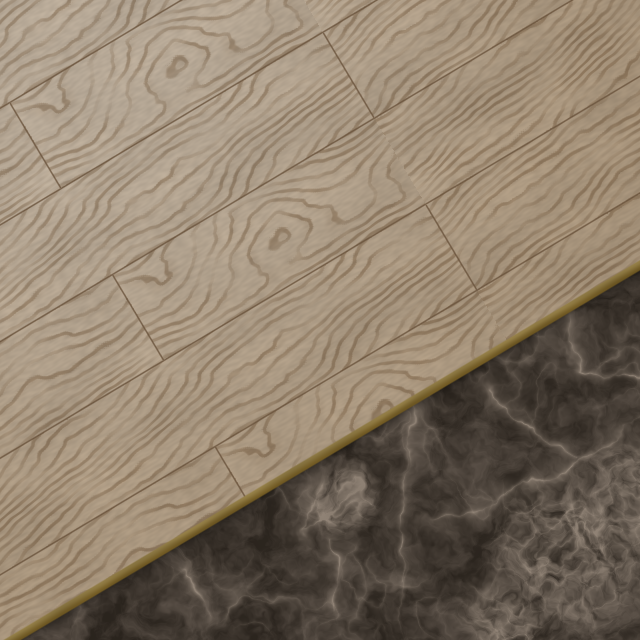
Write a WebGL 2 fragment shader that draws this texture.

```glsl
#version 300 es
precision highp float;
// Slanted oak planks meeting dark veined marble along a thin brass strip.
// Plank grain is drawn as contour lines of a warped noise field; the marble
// layers noise, ridged veins and a few long cracks bent by the same noise.
uniform vec2 u_resolution;
out vec4 fragColor;

const vec2 ALONG = vec2(0.8586, 0.5126);   // direction of the planks
const float ROW = 0.1565;                  // plank width
const float ROW_START = 0.0872;
const float JOINT_A = 0.4435;
const float JOINT_B = 0.920;
const float BRASS_TOP = -0.003;
const float BRASS_BOTTOM = -0.0168;

vec2 gradientAt(vec2 cell) {
  vec3 h = fract(cell.xyx * vec3(0.1031, 0.1030, 0.0973));
  h += dot(h, h.yzx + 33.33);
  float angle = 6.2832 * fract((h.x + h.y) * h.z);
  return vec2(cos(angle), sin(angle));
}

// Gradient noise, about -0.7 to 0.7
float noise(vec2 p) {
  vec2 i = floor(p), f = p - i;
  vec2 s = f * f * f * (f * (f * 6.0 - 15.0) + 10.0);
  vec2 e = vec2(0.0, 1.0);
  float a = dot(gradientAt(i), f);
  float b = dot(gradientAt(i + e.yx), f - e.yx);
  float c = dot(gradientAt(i + e.xy), f - e.xy);
  float d = dot(gradientAt(i + e.yy), f - e.yy);
  return mix(mix(a, b, s.x), mix(c, d, s.x), s.y);
}

float fbm(vec2 p) {
  float sum = 0.0, amp = 0.6;
  for (int i = 0; i < 4; i++) {
    sum += amp * noise(p);
    p = mat2(1.6, 1.2, -1.2, 1.6) * p + 7.3;
    amp *= 0.55;
  }
  return sum;
}

float segmentDistance(vec2 p, vec2 a, vec2 b) {
  vec2 ab = b - a;
  return length(p - a - ab * clamp(dot(p - a, ab) / dot(ab, ab), 0.0, 1.0));
}

float lineMask(float dist, float halfWidth, float px) {
  return 1.0 - smoothstep(halfWidth - 0.5 * px, halfWidth + px, abs(dist));
}

// Growth rings: contour lines of even width, each with a soft darker side
float grain(vec2 q, float seed, float rings, float tilt, float swirl, float px) {
  vec2 s = q + seed;
  float field = q.y * rings - q.x * tilt
    + swirl * noise(s * vec2(5.0, 10.0))
    + 0.65 * noise(s * vec2(13.0, 24.0)) + 0.2 * noise(s * vec2(45.0, 75.0));
  float slope = length(vec2(dFdx(field), dFdy(field))) / px;
  float t = fract(field);
  float width = clamp(0.0045 * slope, 0.10, 0.34);
  float ring = 1.0 - smoothstep(0.25 * width, width, abs(t - 0.5));
  float side = 0.28 * smoothstep(0.0, 0.5, t) * (1.0 - smoothstep(0.5, 0.65, t));
  return max(ring, side) * clamp(0.68 + 1.1 * noise(s * vec2(11.0, 28.0)), 0.1, 1.0);
}

vec3 wood(vec2 p, vec2 uv, float px) {
  float rowPos = (uv.y - ROW_START) / ROW;
  float row = floor(rowPos);
  bool shortRow = mod(row, 2.0) > 0.5;
  vec2 q = vec2(uv.x, (rowPos - row) * ROW);
  float plank = step(JOINT_B, uv.x) + (shortRow ? step(JOINT_A, uv.x) : 3.0);
  bool swirly = plank == 1.0;
  float rings = swirly ? 42.0 : 62.0;
  float tilt = swirly ? 5.0 : (plank == 0.0 ? 5.0 : 13.0);
  float lines = grain(q, plank * 17.31 + 3.7, rings, tilt, swirly ? 5.0 : 2.8, px);

  // Light falls from the upper left and fades to the right
  float glow = 1.0 - smoothstep(0.1, 1.0, distance(p, vec2(0.05, 0.95)));
  vec3 oak = mix(vec3(0.655, 0.580, 0.485), vec3(0.715, 0.66, 0.59), glow);
  oak *= 1.0 + 0.07 * noise(q * vec2(6.0, 14.0) + plank * 5.0);
  vec3 color = mix(oak, oak * vec3(0.82, 0.775, 0.72), lines);
  color *= 1.0 + 0.07 * noise(uv * vec2(60.0, 200.0));

  // Long seams and the staggered butt joints
  float seamDist = min(q.y, ROW - q.y);
  float jointDist = uv.x - (shortRow ? JOINT_A : JOINT_B);
  float seam = max(lineMask(seamDist, 0.0008, px), lineMask(jointDist, 0.0008, px));
  return mix(color, vec3(0.41, 0.32, 0.23), 0.8 * seam);
}

float ridge(vec2 p, float sharpness) {
  return exp(-abs(noise(p)) * sharpness);
}

float blob(vec2 p, vec2 center, float radius) {
  return 1.0 - smoothstep(0.35 * radius, radius, distance(p, center));
}

vec3 marble(vec2 p) {
  // Long cracks as start and end points
  const vec4 CRACKS[11] = vec4[11](
    vec4(0.677, 0.18, 0.90, 0.27), vec4(0.90, 0.27, 1.02, 0.35),
    vec4(0.645, 0.375, 0.632, 0.22), vec4(0.632, 0.22, 0.626, 0.095),
    vec4(0.768, 0.388, 0.90, 0.277), vec4(0.885, 0.505, 0.90, 0.42),
    vec4(0.90, 0.42, 1.02, 0.414), vec4(0.50, 0.25, 0.475, 0.167),
    vec4(0.475, 0.167, 0.56, 0.235), vec4(0.52, 0.155, 0.52, 0.05),
    vec4(0.28, 0.115, 0.33, 0.04));
  vec2 bend = vec2(fbm(p * 13.0), fbm(p * 13.0 + 31.0));
  vec2 w = p + 0.03 * bend;
  float crack = 0.0;
  for (int i = 0; i < 11; i++) {
    float d = segmentDistance(w, CRACKS[i].xy, CRACKS[i].zw);
    crack = max(crack, 0.42 * exp(-d * 330.0) + 0.26 * exp(-d * 50.0));
  }
  crack *= clamp(0.85 + 1.3 * noise(p * 28.0), 0.3, 1.3);
  float web = ridge(w * 9.0 + 4.0, 26.0) + 0.8 * ridge(w * 19.0, 18.0);
  web *= smoothstep(-0.2, 0.4, noise(p * 8.0 + 9.0));

  // Pale clouded patches
  float pale = max(blob(w, vec2(0.90, 0.13), 0.16), blob(w, vec2(1.0, 0.22), 0.12));
  pale = max(pale, max(blob(w, vec2(0.535, 0.22), 0.07), blob(w, vec2(0.79, 0.03), 0.08)));
  float speckle = fbm(p * 38.0 + 2.0 * bend);
  float cloud = 0.36 + 1.0 * fbm(p * 9.0 + bend) + 0.6 * speckle;
  vec3 color = mix(vec3(0.165, 0.14, 0.115), vec3(0.37, 0.33, 0.295), clamp(cloud, 0.0, 1.0));
  float lace = 0.35 * ridge(w * 34.0, 7.0);
  float light = crack + 0.3 * web + pale * clamp(0.26 + lace + 0.7 * speckle, 0.0, 0.8);
  return mix(color, vec3(0.61, 0.555, 0.50), clamp(light, 0.0, 0.85));
}

void main() {
  vec2 p = gl_FragCoord.xy / u_resolution;
  float px = 1.0 / u_resolution.y;
  vec2 uv = vec2(dot(p, ALONG), dot(p, vec2(-ALONG.y, ALONG.x)));

  // Brass strip: lit upper face, darker lower lip
  float across = smoothstep(BRASS_BOTTOM, BRASS_TOP, uv.y);
  vec3 brass = mix(vec3(0.43, 0.34, 0.13), vec3(0.56, 0.48, 0.27), across);
  brass *= 1.0 + 0.1 * noise(uv * vec2(14.0, 90.0));

  float depth = min(uv.y - BRASS_BOTTOM, 0.0);
  vec3 stone = marble(p) * (1.0 - 0.3 * exp(depth * 130.0));
  vec3 color = mix(stone, brass, smoothstep(-px, px, uv.y - BRASS_BOTTOM));
  color = mix(color, wood(p, uv, px), smoothstep(-px, px, uv.y - BRASS_TOP));
  fragColor = vec4(color, 1.0);
}
```
